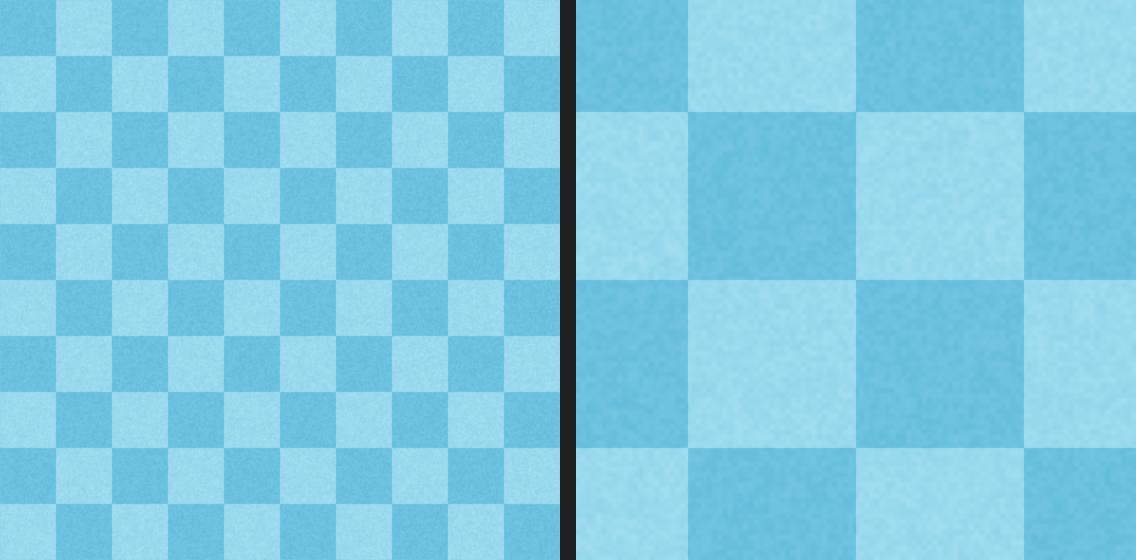
Left, the full canvas; right, a detail of the centre.
Reproduce this pattern procedurally as a Shadertoy shader.

```glsl
// A ten by ten checkerboard in two sky blues with a fine paper grain.
// Signed distances to the cell borders give smooth edges; the grain is
// value noise on wrapping lattices, so the canvas tiles on all sides.

const float CELLS = 10.0;          // squares across and down, even to tile
const float EDGE_PIXELS = 1.2;     // width of the smoothed border
const vec3 LIGHT_BLUE = vec3(0.600, 0.852, 0.930);
const vec3 DARK_BLUE = vec3(0.420, 0.757, 0.872);

const float FINE_GRAIN = 320.0;    // lattice points across the canvas
const float SOFT_GRAIN = 150.0;
const float FINE_AMOUNT = 0.055;
const float SOFT_AMOUNT = 0.022;
const vec3 GRAIN_TINT = vec3(1.0, 0.55, 0.38);  // grain strength per channel

// Integer hash of a lattice point, from 0 to 1
float hash(ivec2 cell, uint seed) {
    uint h = uint(cell.x) * 1597334677u ^ uint(cell.y) * 3812015801u ^ seed * 2654435769u;
    h = (h ^ (h >> 16)) * 2246822519u;
    h = (h ^ (h >> 13)) * 3266489917u;
    return float((h ^ (h >> 16)) >> 8) / 16777216.0;
}

// Value noise centred on zero, repeating once per canvas
float wrappedNoise(vec2 uv, float period, uint seed) {
    vec2 p = uv * period;
    vec2 f = fract(p);
    f = f * f * (3.0 - 2.0 * f);
    ivec2 size = ivec2(int(period));
    ivec2 a = ivec2(floor(p)) % size;
    ivec2 b = (a + 1) % size;
    float low = mix(hash(a, seed), hash(ivec2(b.x, a.y), seed), f.x);
    float high = mix(hash(ivec2(a.x, b.y), seed), hash(b, seed), f.x);
    return mix(low, high, f.y) - 0.5;
}

// 1 on light squares, 0 on dark ones, smoothed at the borders
float checker(vec2 uv) {
    vec2 borderDistance = abs(mod(uv * CELLS - 0.5, 2.0) - 1.0) - 0.5;
    vec2 edgeWidth = EDGE_PIXELS * CELLS / iResolution.xy;
    vec2 side = clamp(2.0 * borderDistance / edgeWidth, -1.0, 1.0);
    return 0.5 + 0.5 * side.x * side.y;
}

void mainImage(out vec4 fragColor, in vec2 fragCoord) {
    vec2 uv = fragCoord / iResolution.xy;

    // Flat squares
    vec3 color = mix(DARK_BLUE, LIGHT_BLUE, checker(uv));

    // Paper grain over both blues
    float grain = FINE_AMOUNT * wrappedNoise(uv, FINE_GRAIN, 1u)
                + SOFT_AMOUNT * wrappedNoise(uv, SOFT_GRAIN, 2u);
    color += grain * GRAIN_TINT;

    fragColor = vec4(clamp(color, 0.0, 1.0), 1.0);
}
```
